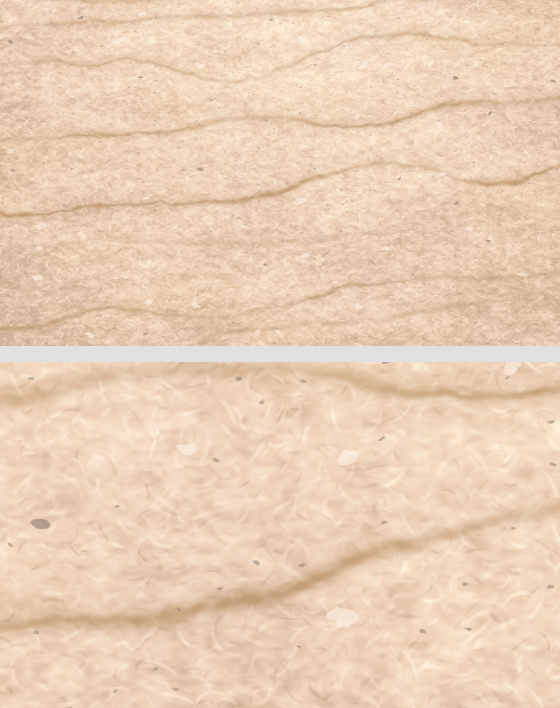
Top: the whole. Bottom: its middle third, enlarged.
Reproduce this texture procedurally as a Shadertoy shader.

```glsl
// Cream limestone slab: warm shell-fragment grain crossed by wavy tan veins.
// Layered value noise gives the grain, scattered bent strokes the fragments,
// and a loop of noise-displaced height lines the veins.

const vec3 SHADE = vec3(0.80, 0.68, 0.565);
const vec3 CREAM = vec3(0.935, 0.818, 0.715);
const vec3 LIGHT = vec3(0.995, 0.93, 0.845);
const vec3 VEIN_TAN = vec3(0.74, 0.595, 0.435);
const vec3 SPECK_GREY = vec3(0.60, 0.53, 0.47);

const int VEINS = 9;
const float HEIGHT[VEINS] = float[](-0.02, 0.08, 0.27, 0.41, 0.59, 0.78, 0.91, 1.02, 0.19);
const float STRENGTH[VEINS] = float[](0.45, 0.75, 0.25, 1.0, 0.85, 0.55, 0.55, 0.5, 0.12);

float hash(vec2 p) {
    return fract(sin(dot(p, vec2(127.1, 311.7))) * 43758.5453);
}

vec2 hash2(vec2 p) {
    return vec2(hash(p), hash(p + vec2(37.2, 17.9)));
}

float noise(vec2 p) {
    vec2 i = floor(p), f = fract(p);
    f = f * f * (3.0 - 2.0 * f);
    vec2 e = vec2(0.0, 1.0);
    return mix(mix(hash(i), hash(i + e.yx), f.x),
               mix(hash(i + e.xy), hash(i + e.yy), f.x), f.y);
}

float fbm(vec2 p) {
    float sum = 0.0, amp = 0.533;
    for (int i = 0; i < 4; i++) {
        sum += amp * noise(p);
        p = p * 2.03 + 11.7;
        amp *= 0.5;
    }
    return sum;
}

vec2 rotate(vec2 p, float a) {
    float c = cos(a), s = sin(a);
    return vec2(c * p.x + s * p.y, c * p.y - s * p.x);
}

// Short bent strokes, one per cell, lying mostly along the bedding.
float fragments(vec2 p, float cells, float width, float seed, float pixel) {
    vec2 g = p * cells;
    float soft = pixel * cells, cover = 0.0;
    for (int j = -1; j <= 1; j++)
    for (int i = -1; i <= 1; i++) {
        vec2 id = floor(g) + vec2(i, j);
        vec2 place = hash2(id + seed), shape = hash2(id + seed + 53.0);
        vec2 q = rotate(g - id - place, (shape.x - 0.5) * 2.6);
        float d = abs(q.y - (shape.y - 0.5) * 2.2 * q.x * q.x);
        float halfLength = 0.25 + 0.45 * place.x;
        float taper = 1.0 - smoothstep(0.4 * halfLength, halfLength, abs(q.x));
        float line = 1.0 - smoothstep(width - soft * 0.5, width + soft, d);
        cover = max(cover, line * taper * (0.25 + 0.75 * place.y));
    }
    return cover;
}

// Sparse flattened spots; the share sets how many cells hold one.
float spots(vec2 p, float cells, float share, float radius, float seed, float pixel) {
    vec2 g = p * cells, id = floor(g);
    vec2 place = 0.3 + 0.4 * hash2(id + seed);
    vec2 q = rotate(g - id - place, hash(id + seed + 9.0) - 0.4);
    q += 0.6 * radius * (vec2(noise(g * 9.0), noise(g * 9.0 + 40.0)) - 0.5);
    float size = radius * (0.5 + 0.5 * hash(id + seed + 21.0));
    float d = length(q * vec2(0.75, 1.5)) - size;
    float soft = pixel * cells;
    return step(hash(id + seed + 71.0), share) * (1.0 - smoothstep(-soft, soft, d));
}

// Amount of stain from one vein: a ragged core inside a soft halo.
float vein(vec2 p, float height, float seed) {
    float line = height + 0.015 * p.x + 0.085 * smoothstep(0.45, 1.35, p.x);
    line += 0.085 * (noise(vec2(p.x * 2.8, seed)) - 0.5);
    line += 0.034 * (fbm(vec2(p.x * 8.0, seed + 5.0)) - 0.5);
    line += 0.014 * (fbm(p * vec2(35.0, 55.0) + seed) - 0.5);
    float d = p.y - line;
    float width = 0.0035 + 0.006 * noise(vec2(p.x * 7.0, seed + 9.0));
    float core = exp(-d * d / (width * width));
    float halo = exp(-abs(d) / (d > 0.0 ? 0.018 : 0.011));
    float presence = 0.5 + 0.5 * smoothstep(0.2, 0.65, noise(vec2(p.x * 4.0, seed + 3.0)));
    float ragged = 0.55 + 0.75 * noise(p * vec2(70.0, 130.0) + seed);
    return presence * (0.62 * core * ragged + 0.26 * halo);
}

vec3 stoneColor(float tone) {
    return tone < 0.0 ? mix(CREAM, SHADE, min(-tone, 1.3)) : mix(CREAM, LIGHT, min(tone, 1.25));
}

void mainImage(out vec4 fragColor, in vec2 fragCoord) {
    vec2 p = fragCoord / iResolution.y;
    float pixel = 1.0 / iResolution.y;
    vec2 warped = p + 0.02 * (vec2(noise(p * 18.0), noise(p * 18.0 + 31.0)) - 0.5);

    // Broad light from the top centre, clouds and fine grain
    vec2 fromGlow = p - vec2(0.85, 0.9);
    float tone = 0.95 * (exp(-1.2 * dot(fromGlow, fromGlow)) - 0.56);
    tone += 0.9 * (fbm(warped * vec2(5.0, 13.0)) - 0.5);
    tone += 1.2 * (fbm(warped * vec2(38.0, 75.0)) - 0.5);
    tone += 0.55 * (noise(p * vec2(120.0, 190.0)) - 0.5);

    // Pale shell fragments and the darker gaps between them
    tone += 0.55 * fragments(warped, 34.0, 0.055, 3.0, pixel);
    tone += 0.40 * fragments(warped, 55.0, 0.08, 140.0, pixel);
    tone -= 0.45 * fragments(warped, 45.0, 0.05, 270.0, pixel);
    vec3 color = stoneColor(tone - 0.06);
    color.b += 0.05 * (fbm(p * vec2(4.0, 7.0) + 60.0) - 0.5);

    // Veins
    float stain = 0.0;
    for (int i = 0; i < VEINS; i++)
        stain += STRENGTH[i] * vein(p, HEIGHT[i], float(i) * 13.0 + 2.0);
    color = mix(color, VEIN_TAN, min(stain, 0.85));

    // White chips, pinkish pebbles and small dark pits
    color = mix(color, vec3(0.99, 0.94, 0.89), 0.65 * spots(p, 13.0, 0.10, 0.16, 400.0, pixel));
    color = mix(color, vec3(0.89, 0.78, 0.71), 0.6 * spots(p, 8.0, 0.06, 0.14, 510.0, pixel));
    color = mix(color, SPECK_GREY, 0.6 * spots(p, 50.0, 0.07, 0.14, 620.0, pixel));
    color = mix(color, SPECK_GREY, 0.7 * spots(p, 11.0, 0.05, 0.08, 730.0, pixel));

    fragColor = vec4(clamp(color, 0.0, 1.0), 1.0);
}
```
